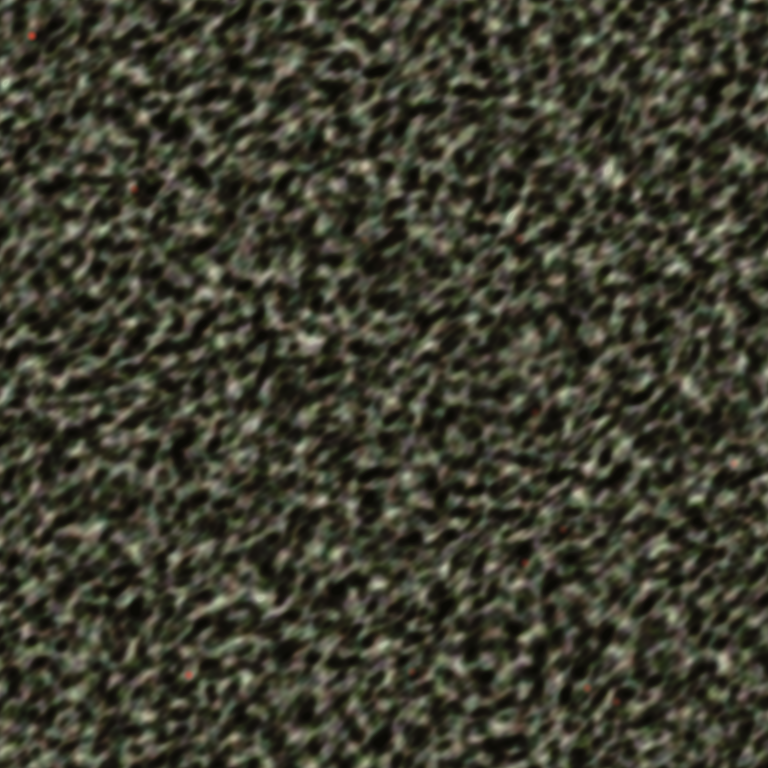
Give the GLSL for this texture, as a Shadertoy shader.

```glsl
// Dark olive grit: soft, short grains leaning up to the right, with faint colour noise.

const vec2  GRAIN_FREQ   = vec2(36.0, 54.0); // cells per canvas, along and across the grain
const float LEAN         = 0.70;             // grain direction in radians
const float LEAN_SPREAD  = 0.22;             // angle between each layer and the mean lean
const float FINE_SCALE   = 1.7;
const float COARSE_SCALE = 0.4;
const vec4  LAYER_WEIGHT = vec4(0.7, 0.7, 0.4, 0.3); // two grain layers, fine, coarse
const float NOISE_SIGMA  = 0.216;            // standard deviation of gradientNoise
const float WARP_FREQ    = 6.0;
const float WARP_AMOUNT  = 0.012;
const float TINT_FREQ    = 48.0;
const float TINT_AMOUNT  = 0.075;
const float SPECK_CELLS  = 14.0;
const float SPECK_CHANCE = 0.06;
const float SPECK_RADIUS = 0.009;
const vec3  SPECK_COLOR  = vec3(0.85, 0.28, 0.20);

// Tones from gap to highlight, placed at deviations from the mean brightness.
const int TONES = 8;
const float LEVEL[TONES] = float[](-2.6, -1.37, -0.58, 0.0, 0.55, 1.18, 1.96, 3.2);
const vec3 TONE[TONES] = vec3[](
    vec3(0.04, 0.04, 0.02), vec3(0.09, 0.08, 0.06),
    vec3(0.15, 0.15, 0.10), vec3(0.22, 0.22, 0.16),
    vec3(0.30, 0.30, 0.24), vec3(0.39, 0.39, 0.32),
    vec3(0.51, 0.51, 0.43), vec3(0.72, 0.73, 0.63));

vec2 hash2(vec2 cell) {
    uvec2 q = uvec2(ivec2(cell) + 4096);
    uint h = q.x * 1597334677u ^ q.y * 3812015801u;
    h = (h ^ (h >> 15)) * 2246822519u;
    h = (h ^ (h >> 13)) * 3266489917u;
    h ^= h >> 16;
    return vec2(h & 65535u, h >> 16) / 65536.0;
}

float cornerSlope(vec2 cell, vec2 offset) {
    float angle = 6.2831853 * hash2(cell).x;
    return dot(vec2(cos(angle), sin(angle)), offset);
}

float gradientNoise(vec2 p) {
    vec2 i = floor(p), f = p - i;
    vec2 w = f * f * f * (f * (f * 6.0 - 15.0) + 10.0);
    vec2 e = vec2(1.0, 0.0);
    float low  = mix(cornerSlope(i, f), cornerSlope(i + e.xy, f - e.xy), w.x);
    float high = mix(cornerSlope(i + e.yx, f - e.yx), cornerSlope(i + e.xx, f - e.xx), w.x);
    return mix(low, high, w.y);
}

// Coordinates along and across a direction.
vec2 alongAcross(vec2 p, float angle) {
    vec2 d = vec2(cos(angle), sin(angle));
    return vec2(dot(p, d), dot(p, vec2(-d.y, d.x)));
}

// Grain height with zero mean and unit deviation.
float grain(vec2 p) {
    p += WARP_AMOUNT * vec2(gradientNoise(p * WARP_FREQ + 31.0),
                            gradientNoise(p * WARP_FREQ + 77.0));
    vec2 middle = alongAcross(p, LEAN) * GRAIN_FREQ;
    vec4 layers = vec4(
        gradientNoise(alongAcross(p, LEAN - LEAN_SPREAD) * GRAIN_FREQ + 150.3),
        gradientNoise(alongAcross(p, LEAN + LEAN_SPREAD) * GRAIN_FREQ + 311.7),
        gradientNoise(middle * FINE_SCALE + 523.1),
        gradientNoise(middle * COARSE_SCALE + 741.9));
    return dot(layers, LAYER_WEIGHT) / (NOISE_SIGMA * length(LAYER_WEIGHT));
}

vec3 toneAt(float height) {
    vec3 color = TONE[0];
    for (int k = 1; k < TONES; k++) {
        float t = (height - LEVEL[k - 1]) / (LEVEL[k] - LEVEL[k - 1]);
        color = mix(color, TONE[k], clamp(t, 0.0, 1.0));
    }
    return color;
}

// Sparse soft dots of varied strength.
float specks(vec2 p) {
    vec2 cell = floor(p * SPECK_CELLS);
    vec2 pick = hash2(cell + 900.0);
    vec2 center = (cell + 0.2 + 0.6 * hash2(cell + 1300.0)) / SPECK_CELLS;
    float dot1 = 1.0 - smoothstep(0.0, SPECK_RADIUS, distance(p, center));
    return step(pick.x, SPECK_CHANCE) * dot1 * mix(0.15, 0.9, pick.y * pick.y * pick.y);
}

void mainImage(out vec4 fragColor, in vec2 fragCoord) {
    vec2 p = fragCoord / iResolution.y;
    vec3 color = toneAt(grain(p));

    // Faint shifts between pink and green, and between yellow and blue
    float pink = gradientNoise(p * TINT_FREQ + 1100.0);
    float blue = gradientNoise(p.yx * TINT_FREQ + 1500.0);
    vec3 tint = pink * vec3(0.9, -0.6, 0.5) + blue * vec3(-0.4, 0.0, 0.9);
    color += TINT_AMOUNT * tint * smoothstep(0.0, 0.3, color.g);

    // Rare red specks
    color = mix(color, SPECK_COLOR, specks(p));
    fragColor = vec4(clamp(color, 0.0, 1.0), 1.0);
}
```
